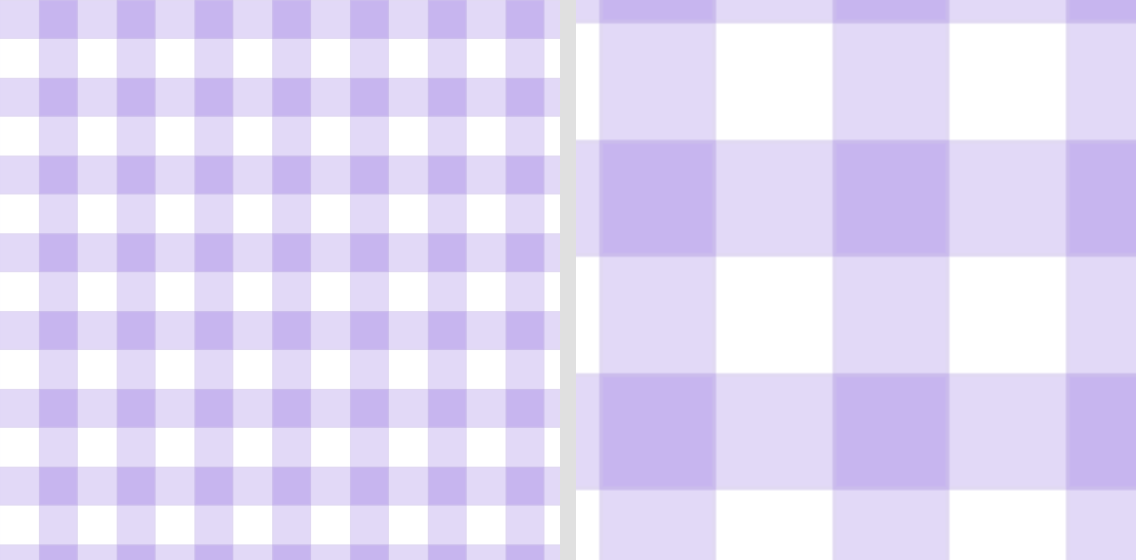
Left: the whole. Right: its middle third, enlarged.
A Shadertoy shader for this pattern:

```glsl
// Lilac gingham: translucent stripes crossing on white, darker where they overlap.
#define REPEATS 7.2                       // stripe pairs across the canvas
#define STRIPE_SHARE 0.5                  // stripe width as a part of one repeat
#define STRIPE_CENTER vec2(0.75, 0.25)    // centre within a repeat: from left, from top
#define EDGE_SOFTNESS 0.0010              // half width of the edge blend, canvas units
#define SEAM_WIDTH 0.0022                 // faint greyed rim inside each stripe
#define SEAM_STRENGTH 0.18
#define WHITE vec3(1.0)
#define LILAC vec3(0.886, 0.851, 0.969)
#define VIOLET vec3(0.780, 0.710, 0.938)
#define SEAM_GREY vec3(0.86)

// Distance inside the nearest stripe on each axis, negative outside
vec2 stripeDepth(vec2 p) {
    vec2 fromCenter = abs(fract(p * REPEATS - STRIPE_CENTER + 0.5) - 0.5);
    return (0.5 * STRIPE_SHARE - fromCenter) / REPEATS;
}

void mainImage(out vec4 fragColor, in vec2 fragCoord) {
    // Canvas units, measured from the top left
    vec2 p = vec2(fragCoord.x, iResolution.y - fragCoord.y) / iResolution.y;
    float blur = max(EDGE_SOFTNESS, 0.6 / iResolution.y);

    // Coverage by vertical (x) and horizontal (y) stripes
    vec2 depth = stripeDepth(p);
    vec2 cover = smoothstep(-blur, blur, depth);

    // One layer gives lilac, two give violet
    vec3 color = mix(mix(WHITE, LILAC, cover.x), mix(LILAC, VIOLET, cover.x), cover.y);

    // Slightly greyed rims along the stripe edges
    vec2 rim = cover * (1.0 - smoothstep(SEAM_WIDTH - blur, SEAM_WIDTH + blur, depth));
    color = mix(color, SEAM_GREY, SEAM_STRENGTH * max(rim.x, rim.y));

    fragColor = vec4(color, 1.0);
}
```
